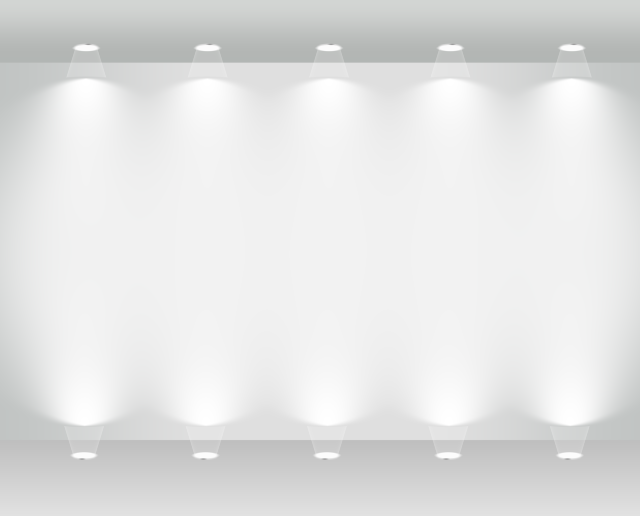
Give the GLSL for this background, as a Shadertoy shader.

```glsl
// An empty gallery wall washed by two facing rows of five spotlights.
// Each lamp widens a soft pool of light over the shaded wall; the pools are
// combined, then the ceiling, floor, faint beams and fixtures are layered on.

const float ASPECT = 1.2427;      // scene width for a height of one
const float CEILING_Y = 0.8786;
const float FLOOR_Y = 0.1472;
const float LAMP_STEP = 0.2357;
const int LAMP_COUNT = 5;

// Smooth coverage of the region where a signed distance is negative
float fill(float dist, float soft) {
    return 1.0 - smoothstep(-soft, soft, dist);
}

// Approximate signed distance to an axis-aligned ellipse
float ellipse(vec2 p, vec2 radius) {
    return (length(p / radius) - 1.0) * min(radius.x, radius.y);
}

// Rounded leading edge of a pool, blurrier away from its axis
float poolCap(float dx, float depth) {
    float soft = 0.005 + 0.25 * abs(dx);
    return smoothstep(0.0, soft, depth - 1.2 * dx * dx);
}

// Wide light: a bell that spreads with depth and fades on the far side
float poolSpread(float dx, float depth) {
    float width = 0.03 + 0.25 * sqrt(max(depth, 0.0));
    float reach = 1.0 - smoothstep(0.2, 0.65, depth);
    return exp(-dx * dx / (width * width)) * reach * poolCap(dx, depth);
}

// Hot white core just in front of the lamp
float poolCore(float dx, float depth, float fade) {
    float d = max(depth, 0.0);
    float width = 0.047 + 0.25 * d;
    return exp(-dx * dx / (width * width) - d * d / (fade * fade))
        * poolCap(dx, depth);
}

// Unlit share (x) and core-free share (y) left after one row of lamps
vec2 rowShade(vec2 p, float firstX, float capY, float dir, float fade) {
    vec2 shade = vec2(1.0);
    float depth = (p.y - capY) * dir;
    for (int i = 0; i < LAMP_COUNT; i++) {
        float dx = p.x - firstX - float(i) * LAMP_STEP;
        shade *= 1.0 - vec2(poolSpread(dx, depth), poolCore(dx, depth, fade));
    }
    return shade;
}

// Beam and fixture of the nearest lamp; dir is the way the light travels
vec3 drawFixtures(vec3 col, vec2 p, vec2 first, float dir, float beamLen, float px) {
    float index = clamp(round((p.x - first.x) / LAMP_STEP), 0.0, float(LAMP_COUNT - 1));
    vec2 q = vec2(p.x - first.x - index * LAMP_STEP, (p.y - first.y) * dir);

    // Translucent cone with slightly brighter sides
    float t = q.y / beamLen;
    float side = abs(q.x) - mix(0.021, 0.038, t);
    float span = smoothstep(0.0, 0.05, t)
        * fill(q.y - beamLen - 1.2 * q.x * q.x, px);
    float rim = exp(-abs(side) / 0.0025);
    col = mix(col, vec3(1.0), fill(side, px) * span * (0.16 + 0.16 * rim));

    // Grey housing, white lens and a small dark mount
    float housing = ellipse(q + vec2(0.0, 0.0025), vec2(0.0205, 0.0050));
    float lens = ellipse(q - vec2(0.0, 0.0010), vec2(0.0238, 0.0060));
    float mount = ellipse(q - vec2(0.004 * dir * -1.0, -0.0062), vec2(0.0045, 0.0013));
    col = mix(col, vec3(0.86), fill(housing, px));
    col = mix(col, vec3(0.99), fill(lens, px));
    return mix(col, vec3(0.50), 0.7 * fill(mount, px));
}

void mainImage(out vec4 fragColor, in vec2 fragCoord) {
    vec2 p = fragCoord / iResolution.xy * vec2(ASPECT, 1.0);
    float px = 0.7 / iResolution.y;

    // Shaded wall, darker towards both sides
    float sideDist = min(p.x, ASPECT - p.x);
    vec3 edgeShade = vec3(0.755, 0.768, 0.764);
    vec3 col = mix(edgeShade, vec3(0.875), smoothstep(-0.03, 0.42, sideDist));

    // Pools of light from above and below
    vec2 shade = rowShade(p, 0.1670, 0.8500, -1.0, 0.085)
        * rowShade(p, 0.1645, 0.1725, 1.0, 0.100);
    col = mix(vec3(0.951), col, shade.x);
    col = mix(vec3(1.0), col, shade.y);

    // Ceiling and floor gradients
    float up = smoothstep(0.89, 1.0, p.y);
    vec3 ceiling = mix(vec3(0.700, 0.712, 0.704), vec3(0.825, 0.835, 0.828), up);
    float down = clamp((FLOOR_Y - p.y) / FLOOR_Y, 0.0, 1.0);
    vec3 ground = mix(vec3(0.745), vec3(0.885), down);
    col = mix(col, ceiling, fill(CEILING_Y - p.y, px));
    col = mix(col, ground, fill(p.y - FLOOR_Y, px));

    // Lamp rows
    col = drawFixtures(col, p, vec2(0.1675, 0.9078), -1.0, 0.0560, px);
    col = drawFixtures(col, p, vec2(0.1634, 0.1165), 1.0, 0.0560, px);

    fragColor = vec4(col, 1.0);
}
```
